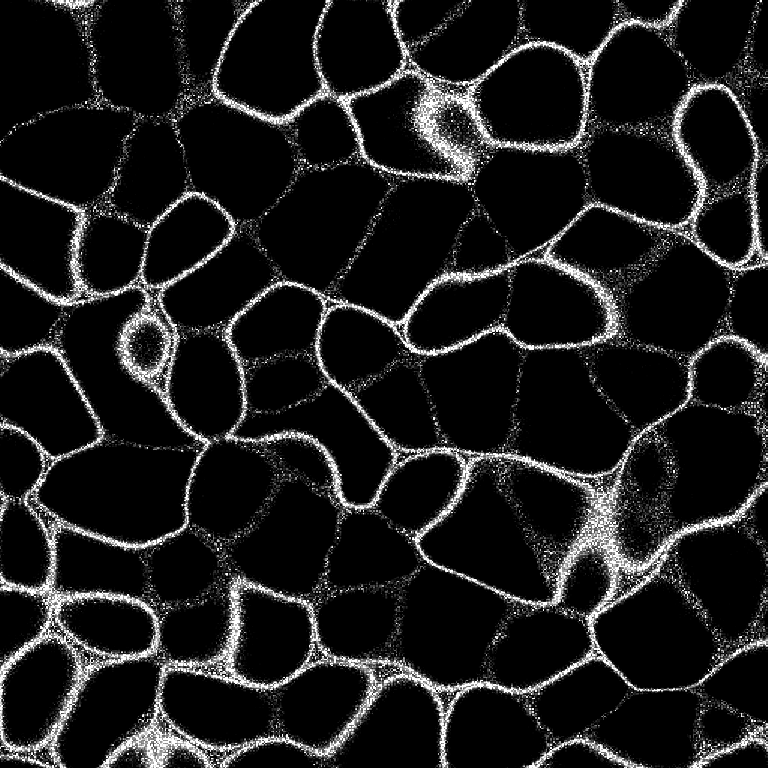
Write a WebGL 2 fragment shader that draws this texture.

```glsl
#version 300 es
precision highp float;
// A network of bright membranes around rounded dark cells, with speckled halos.
// Soft weighted Voronoi cells are summed in three families: borders between
// families are crisp filaments, borders inside a family are faint dusty walls.

uniform vec2 u_resolution;
out vec4 fragColor;

// Integer hash: three random values in 0..1 for a lattice point.
vec3 hash3(vec2 cell, int seed) {
    uvec3 v = uvec3(ivec3(ivec2(cell), seed));
    v = v * 1664525u + 1013904223u;
    v.x += v.y * v.z; v.y += v.z * v.x; v.z += v.x * v.y;
    v ^= v >> 16u;
    v.x += v.y * v.z; v.y += v.z * v.x; v.z += v.x * v.y;
    return vec3(v >> 8u) / 16777216.0;
}

// Smooth value noise with three independent channels.
vec3 noise3(vec2 p, int seed) {
    vec2 i = floor(p), f = fract(p);
    f = f * f * (3.0 - 2.0 * f);
    return mix(mix(hash3(i, seed), hash3(i + vec2(1, 0), seed), f.x),
               mix(hash3(i + vec2(0, 1), seed), hash3(i + vec2(1, 1), seed), f.x), f.y);
}

// Signed depth inside the dominant region: 0 on a border, negative in junctions.
float borderDepth(float top, float total, float sharpness) {
    return log((top + 1e-9) / (total - top + 1e-9)) / sqrt(sharpness);
}

// Depth from the filaments (x) and from all the cell walls (y).
vec2 membraneDepth(vec2 p) {
    vec2 base = floor(p);
    vec3 families = vec3(0.0);
    float strongest = 0.0, sharpSum = 0.0;
    for (int y = -2; y <= 2; y++) {
        for (int x = -2; x <= 2; x++) {
            vec2 cell = base + vec2(x, y);
            vec3 site = hash3(cell, 1);
            vec3 kind = hash3(cell, 2);
            vec2 toSite = cell + 0.05 + 0.9 * site.xy - p;
            // A sharper falloff gives a smaller, rounder cell.
            float sharpness = mix(3.8, 14.0, kind.x * kind.x * kind.x);
            float weight = exp(-sharpness * dot(toSite, toSite));
            families += weight * vec3(equal(ivec3(kind.y * 3.0), ivec3(0, 1, 2)));
            strongest = max(strongest, weight);
            sharpSum += weight * sharpness;
        }
    }
    float total = families.x + families.y + families.z;
    float topFamily = max(families.x, max(families.y, families.z));
    float sharpness = sharpSum / total;
    return vec2(borderDepth(topFamily, total, sharpness),
                borderDepth(strongest, total, sharpness));
}

float bell(float x, float width) {
    return exp(-x * x / (width * width));
}

void main() {
    vec2 uv = gl_FragCoord.xy / min(u_resolution.x, u_resolution.y);

    // Bend the lattice so the membranes curve freely.
    vec2 p = uv * 9.0 + 20.0;
    p += 0.6 * (noise3(p * 0.6, 3).xy - 0.5);
    vec2 ragged = 0.07 * (noise3(p * 6.0, 4).xy - 0.5);
    float filamentDepth = membraneDepth(p).x;
    float wallDepth = membraneDepth(p + ragged).y;

    // Uneven brightness along the membranes.
    vec3 broad = noise3(p * 1.3, 5);
    vec3 patches = noise3(p * 4.0, 6);

    // Crisp filament, its halo, the faint inner walls and loose dust.
    float filament = bell(filamentDepth - 0.03, 0.1) * mix(0.55, 1.05, broad.x);
    float halo = bell(max(filamentDepth, 0.0), 0.25) * mix(0.22, 0.46, broad.y);
    float wall = bell(max(wallDepth, 0.0), 0.17) * mix(0.1, 0.42, broad.z * 0.5 + patches.x * 0.5);
    float dust = 0.05 * smoothstep(0.55, 0.9, broad.y) * patches.y * bell(wallDepth, 0.9);

    // Speckle with many dim and a few bright grains.
    float grain = -log(1.0 - 0.999 * hash3(floor(uv * 512.0), 7).x);
    float light = filament * (0.6 + 0.4 * grain) + (max(halo, wall) + dust) * grain;
    fragColor = vec4(vec3(clamp(light - 0.05, 0.0, 1.0)), 1.0);
}
```
